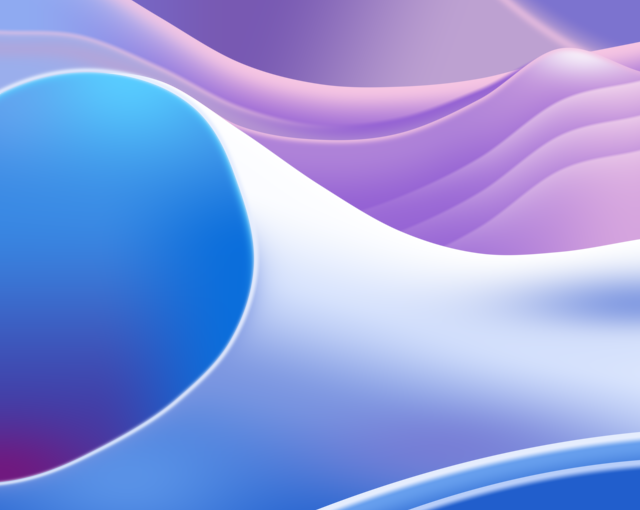
This background is drawn by a Shadertoy shader. Its source:

```glsl
const float ASPECT = 1.255;
const vec2 BLOB_CENTER = vec2(0.196, 0.477);
const int FOLDS = 3;
const float FOLD_GAP = 0.068;

// Edge heights at nine even steps across the canvas
const float RIBBON_BACK[9] = float[9](1.147, 1.062, 0.966, 0.877, 0.835, 0.830, 0.846, 0.886, 0.918);
const float RIBBON_FRONT[9] = float[9](0.940, 0.931, 0.869, 0.791, 0.755, 0.768, 0.824, 0.895, 0.853);
const float HILL[9] = float[9](0.796, 0.837, 0.840, 0.753, 0.726, 0.739, 0.806, 0.905, 0.860);
const float FOLD[9] = float[9](0.40, 0.41, 0.43, 0.46, 0.495, 0.546, 0.623, 0.734, 0.773);
const float SHEET[9] = float[9](0.817, 0.855, 0.841, 0.745, 0.637, 0.547, 0.503, 0.506, 0.531);
// Blob radius at nine even angles from -120 to 120 degrees
const float BLOB[9] = float[9](0.490, 0.355, 0.300, 0.294, 0.302, 0.3145, 0.363, 0.381, 0.392);

const vec3 WHITE = vec3(1.0);
const vec3 PINK = vec3(0.97, 0.78, 0.89);
const vec3 LILAC = vec3(0.74, 0.63, 0.82);
const vec3 PLUM = vec3(0.47, 0.35, 0.70);
const vec3 VIOLET = vec3(0.58, 0.38, 0.83);
const vec3 PERIWINKLE = vec3(0.46, 0.43, 0.81);
const vec3 SKY = vec3(0.56, 0.70, 0.96);
const vec3 MIST = vec3(0.83, 0.88, 0.99);
const vec3 STEEL = vec3(0.49, 0.59, 0.88);
const vec3 AZURE = vec3(0.40, 0.62, 0.93);
const vec3 ROYAL = vec3(0.13, 0.37, 0.80);
const vec3 CYAN = vec3(0.34, 0.80, 1.0);
const vec3 INDIGO = vec3(0.25, 0.25, 0.66);
const vec3 MAGENTA = vec3(0.46, 0.08, 0.48);

// Smooth cubic through evenly spaced knots
float spline(float k[9], float t) {
    float s = clamp(t, 0.0, 0.9999) * 8.0;
    int i = int(s);
    float f = fract(s), b = k[i], c = k[i + 1];
    float a = i > 0 ? k[i - 1] : 2.0 * b - c;
    float d = i < 7 ? k[i + 2] : 2.0 * c - b;
    return b + 0.5 * f * (c - a + f * (2.0 * a - 5.0 * b + 4.0 * c - d + f * (3.0 * (b - c) + d - a)));
}

// Distance below an edge, positive underneath
float depth(float k[9], vec2 uv) {
    float slope = (spline(k, uv.x + 0.01) - spline(k, uv.x - 0.01)) / (0.02 * ASPECT);
    return (spline(k, uv.x) - uv.y) / sqrt(1.0 + slope * slope);
}

float cover(float d) {
    float aa = 0.9 / iResolution.y;
    return smoothstep(-aa, aa, d);
}

float glow(float d, float width) {
    return exp(-d * d / (width * width));
}

float spot(vec2 uv, vec2 center, vec2 size) {
    vec2 q = (uv - center) / size;
    return exp(-dot(q, q));
}

vec3 backdrop(vec2 uv) {
    vec3 col = mix(PLUM, LILAC, smoothstep(0.38, 0.72, uv.x + 0.3 * (0.92 - uv.y)));
    col = mix(col, PERIWINKLE, 0.6 * (1.0 - smoothstep(0.2, 0.36, uv.x)));
    float streak = uv.y - 1.0 + 1.05 * (uv.x - 0.79) - 1.6 * pow(max(uv.x - 0.79, 0.0), 2.0);
    col = mix(col, PERIWINKLE, 0.9 * smoothstep(-0.01, 0.06, streak));
    return mix(col, PINK, 0.55 * glow(streak, 0.012));
}

vec3 ribbons(vec3 col, vec2 uv) {
    float left = 1.0 - smoothstep(0.02, 0.42, uv.x);
    float d = depth(RIBBON_BACK, uv);
    vec3 body = mix(mix(PINK, VIOLET, smoothstep(-0.02, 0.11, d)), SKY, left * 0.9);
    body = mix(body, PINK, 0.75 * glow(d, 0.025));
    col = mix(col, body, cover(d));

    d = depth(RIBBON_FRONT, uv);
    body = mix(mix(LILAC, VIOLET, smoothstep(0.2, 0.6, uv.x)), SKY, left * 0.75);
    body = mix(body, PINK, 0.6 * glow(d, 0.009) * (1.0 - smoothstep(0.3, 0.6, uv.x)));
    body = mix(body, LILAC, 0.5 * glow(d - 0.035, 0.02));
    return mix(col, body, smoothstep(-0.006, 0.006, d));
}

vec3 hill(vec3 col, vec2 uv) {
    float d = depth(HILL, uv);
    float right = smoothstep(0.68, 1.0, uv.x);
    vec3 body = mix(mix(LILAC, vec3(0.66, 0.46, 0.86), 0.7), VIOLET, smoothstep(0.02, 0.15, d));
    body = mix(body, PINK, 0.65 * right);
    body = mix(body, WHITE, 0.9 * spot(uv, vec2(0.915, 0.90), vec2(0.085, 0.05)));
    body = mix(body, PINK, 0.75 * glow(d, 0.008));
    // Nested folds, each bright at its crest
    for (int i = 0; i < FOLDS; i++) {
        float f = depth(FOLD, uv - vec2(0.0, FOLD_GAP * (1.0 - float(i))));
        float crest = smoothstep(0.58, 0.95, uv.x) * (1.0 - 0.25 * float(i));
        float inside = smoothstep(-0.004, 0.004, f);
        body = mix(body, VIOLET, 0.3 * (1.0 - inside) * exp(f / 0.035));
        body = mix(body, mix(PINK, WHITE, 0.5), inside * exp(-max(f, 0.0) / 0.045) * (0.12 + 0.6 * crest));
    }
    return mix(col, body, cover(d));
}

vec3 sheet(vec3 col, vec2 uv) {
    float d = depth(SHEET, uv);
    float t = uv.y + 0.35 * (uv.x - 0.43);
    vec3 body = mix(ROYAL, STEEL, smoothstep(-0.03, 0.25, t));
    body = mix(body, MIST, smoothstep(0.22, 0.46, t));
    body = mix(body, WHITE, smoothstep(0.40, 0.62, t) * 0.9);
    body = mix(body, AZURE, 0.8 * spot(uv, vec2(0.2, 0.06), vec2(0.22, 0.14)));
    body = mix(body, PERIWINKLE, 0.55 * spot(uv, vec2(0.70, 0.12), vec2(0.2, 0.08)));
    // Shaded hollow and the pale ridge under it
    body = mix(body, STEEL, 0.95 * spot(uv, vec2(1.0, 0.405), vec2(0.22, 0.065)));
    body = mix(body, MIST, 0.7 * glow(uv.y - 0.31 - 0.3 * pow(1.0 - uv.x, 2.0), 0.045) * smoothstep(0.55, 0.9, uv.x));
    body = mix(body, WHITE, exp(-max(d, 0.0) / 0.03));
    return mix(col, body, cover(d));
}

vec3 blob(vec3 col, vec2 uv) {
    vec2 q = uv * vec2(ASPECT, 1.0) - BLOB_CENTER;
    float angle = degrees(atan(q.y, q.x));
    float d = spline(BLOB, angle / 240.0 + 0.5) - length(q);
    float lower = 1.0 - smoothstep(-0.1, 0.15, q.y);
    vec3 body = mix(INDIGO, vec3(0.22, 0.53, 0.89), smoothstep(0.16, 0.60, uv.y));
    body = mix(body, vec3(0.04, 0.43, 0.86), smoothstep(0.14, 0.38, uv.x) * (1.0 - smoothstep(0.5, 0.75, uv.y)));
    body = mix(body, CYAN, spot(uv, vec2(0.20, 0.86), vec2(0.18, 0.17)));
    body = mix(body, SKY, 0.4 * spot(uv, vec2(0.0, 0.80), vec2(0.12, 0.12)));
    body = mix(body, MAGENTA, 0.9 * spot(uv, vec2(0.0, 0.07), vec2(0.16, 0.10)));
    body = mix(body, CYAN, 0.75 * glow(d, 0.011) * (1.0 - lower));
    // Soft shade outside, then the bright rim
    col = mix(col, STEEL, 0.5 * lower * exp(-abs(d + 0.012) / 0.022));
    col = mix(col, body, cover(d));
    return mix(col, mix(MIST, WHITE, 0.4), 0.85 * glow(d + 0.003, 0.0055));
}

// Two pale bands over blue in the lower right corner
vec3 corner(vec3 col, vec2 uv) {
    float s = 1.0 - uv.x;
    float outer = 0.153 - 0.12 * s - 0.36 * s * s - uv.y;
    float inner = 0.098 - 0.10 * s - 0.47 * s * s - uv.y;
    vec3 body = mix(mix(MIST, WHITE, 0.4), AZURE, smoothstep(0.008, 0.024, outer));
    body = mix(body, ROYAL, 0.6 * smoothstep(0.025, 0.075, outer));
    col = mix(col, body, cover(outer));
    body = mix(mix(SKY, MIST, 0.6), ROYAL, smoothstep(0.006, 0.022, inner));
    return mix(col, body, cover(inner));
}

void mainImage(out vec4 fragColor, in vec2 fragCoord) {
    vec2 uv = fragCoord / iResolution.xy;
    vec3 col = ribbons(backdrop(uv), uv);
    col = sheet(hill(col, uv), uv);
    col = corner(blob(col, uv), uv);
    fragColor = vec4(col, 1.0);
}
```
